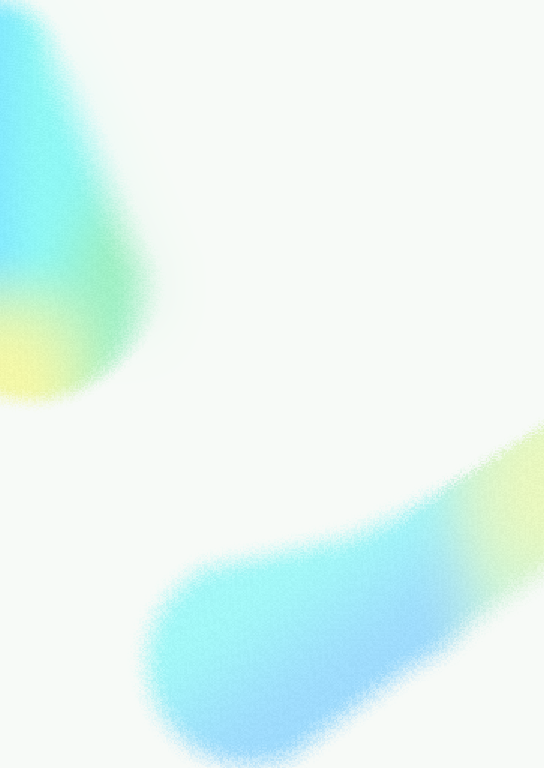
This background is drawn by a Shadertoy shader. Its source:

```glsl
// Two soft pastel blobs on an off-white sheet, with fine grain.
// Each blob is a tapered capsule distance with a varying edge softness,
// filled by blending a few broad colour gradients.

float hash(vec2 p) {
    return fract(sin(dot(p, vec2(127.1, 311.7))) * 43758.5453);
}

// Distance to a capsule whose radius runs from ra at a to rb at b
float taperedCapsule(vec2 p, vec2 a, vec2 b, float ra, float rb) {
    vec2 axis = b - a;
    float h = clamp(dot(p - a, axis) / dot(axis, axis), 0.0, 1.0);
    return length(p - a - axis * h) - mix(ra, rb, h);
}

float smoothMin(float a, float b, float k) {
    float h = max(k - abs(a - b), 0.0) / k;
    return min(a, b) - h * h * k * 0.25;
}

float coverage(float d, float softness) {
    return 1.0 - smoothstep(-softness, softness, d);
}

// Upper left blob: cyan, turning green at right and yellow at the foot
vec3 dropColor(vec2 p) {
    vec3 color = mix(vec3(0.51, 0.91, 1.0), vec3(0.56, 0.97, 0.96),
                     smoothstep(-0.02, 0.06, p.x));
    float green = smoothstep(0.04, 0.17, p.x + 0.32 * (0.70 - p.y));
    color = mix(color, vec3(0.62, 0.94, 0.77), green * smoothstep(0.9, 0.66, p.y));
    float pale = smoothstep(0.68, 0.54, p.y) * smoothstep(0.19, 0.06, p.x);
    color = mix(color, vec3(0.74, 0.95, 0.82), 0.7 * pale);
    float yellow = smoothstep(0.20, 0.03, length((p - vec2(0.0, 0.49)) * vec2(1.1, 1.0)));
    return mix(color, vec3(0.95, 0.97, 0.66), yellow);
}

// Lower right blob: aqua above, sky blue below, lime toward the right
vec3 sweepColor(vec2 p) {
    float blue = smoothstep(-0.08, 0.10, dot(p - vec2(0.36, 0.16), vec2(0.55, -0.83)));
    vec3 color = mix(vec3(0.64, 0.97, 0.97), vec3(0.62, 0.86, 0.99), blue);
    float mint = smoothstep(0.52, 0.66, p.x + 0.15 * (p.y - 0.28));
    color = mix(color, vec3(0.78, 0.95, 0.87), mint);
    float lime = smoothstep(0.17, 0.02, length((p - vec2(0.72, 0.37)) * vec2(1.0, 0.75)));
    return mix(color, vec3(0.91, 0.97, 0.75), lime);
}

void mainImage(out vec4 fragColor, in vec2 fragCoord) {
    vec2 p = fragCoord / iResolution.y;
    float grain = hash(floor(p * 512.0)) - 0.5;
    vec3 color = vec3(0.967, 0.98, 0.967);

    // Upper left blob, softest along its right flank
    float drop = taperedCapsule(p, vec2(-0.013, 0.92), vec2(0.039, 0.625), 0.08, 0.146);
    float flank = smoothstep(0.49, 0.62, p.y) * (1.0 - 0.6 * smoothstep(0.88, 0.98, p.y));
    float glow = 0.12 * flank * coverage(drop - 0.03, 0.06);
    float dropMask = coverage(drop + grain * 0.008, mix(0.016, 0.042, flank));
    color = mix(color, dropColor(p), max(dropMask, glow));

    // Lower right blob, crisp along the upper side of its neck
    vec2 neck = vec2(0.521, 0.227);
    float sweep = smoothMin(
        taperedCapsule(p, vec2(0.326, 0.138), neck, 0.133, 0.086),
        taperedCapsule(p, neck, vec2(0.755, 0.385), 0.086, 0.076), 0.02);
    float above = smoothstep(-0.03, 0.03, p.y - neck.y - 0.675 * (p.x - neck.x));
    float crisp = above * smoothstep(0.48, 0.62, p.x);
    float sweepMask = coverage(sweep + grain * 0.012, mix(0.025, 0.01, crisp));
    color = mix(color, sweepColor(p), sweepMask);

    // Grain within the colour only
    color += grain * 0.03 * max(dropMask, sweepMask);
    fragColor = vec4(clamp(color, 0.0, 1.0), 1.0);
}
```
